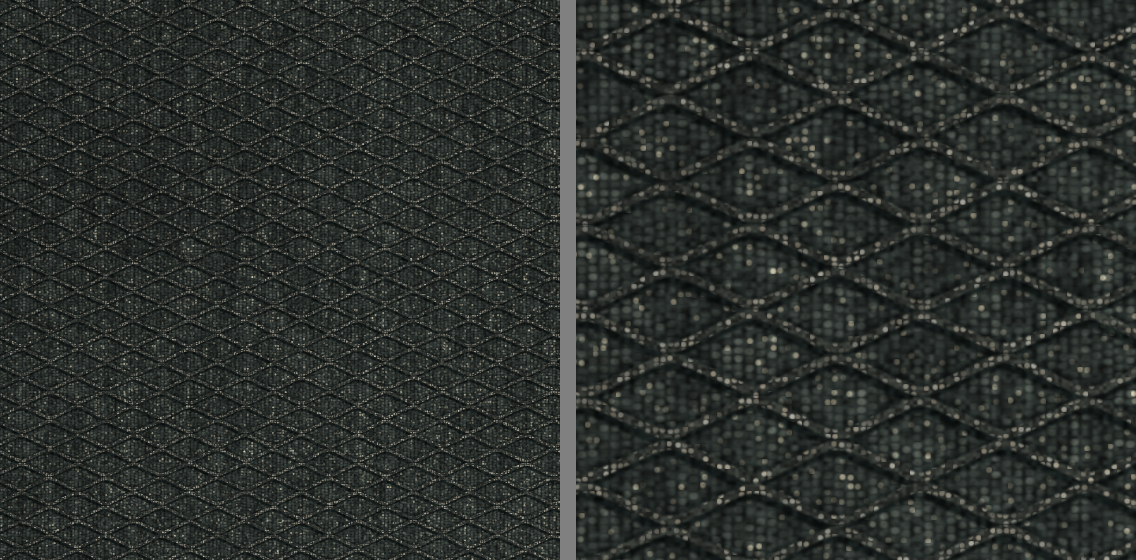
Left, the full canvas; right, a detail of the centre.
Give the GLSL for this texture, as a three.js fragment shader.

```glsl
// Dark woven cloth embossed with a net of flattened diamonds.
// Folding each cell into one quarter gives the distance to a rounded cord;
// grooves, stitch dots and hashed glints supply relief and wear.
#define REPEATS vec2(10.0, 19.5)
#define PHASE vec2(0.39, 0.40)
#define BEND 0.062
#define CORD_HALF 0.0028
#define GROOVE_HALF 0.0080
#define SHADOW_SHIFT vec2(0.0022, 0.0036)
#define STITCHES vec2(150.0, 200.0)
#define GRAIN 330.0
#define BEADS 235.0
#define CONTRAST 1.2
#define WOBBLE 0.0016

varying vec2 vUv;

const vec3 GROOVE_COLOR = vec3(0.072, 0.094, 0.090);
const vec3 CLOTH_COLOR = vec3(0.128, 0.148, 0.139);
const vec3 CORD_COLOR = vec3(0.205, 0.220, 0.203);
const vec3 GLINT_COLOR = vec3(0.660, 0.660, 0.620);
const vec3 TAN_COLOR = vec3(0.530, 0.475, 0.390);
const vec3 MIDDLE_COLOR = vec3(0.165, 0.185, 0.175);

float hash(vec2 p) {
  vec3 h = fract(p.xyx * 0.1031);
  h += dot(h, h.yzx + 33.33);
  return fract((h.x + h.y) * h.z);
}

float noise(vec2 p) {
  vec2 cell = floor(p);
  vec2 f = fract(p);
  f = f * f * (3.0 - 2.0 * f);
  float low = mix(hash(cell), hash(cell + vec2(1.0, 0.0)), f.x);
  float high = mix(hash(cell + vec2(0.0, 1.0)), hash(cell + 1.0), f.x);
  return mix(low, high, f.y);
}

// Distance to the cords, which bend flat where they meet
float netDistance(vec2 uv) {
  vec2 p = abs(fract(uv * REPEATS - PHASE + 0.5) - 0.5);
  float far = 0.5 - p.x;
  float startBend = length(vec2(p.x, BEND)) - p.x;
  float endBend = length(vec2(far, BEND)) - far;
  float curve = p.x + startBend - endBend;
  return abs(p.y - curve) * 0.89 / REPEATS.y;
}

// Jittered round points of varied brightness; density is the share of cells lit
float points(vec2 p, float density) {
  vec2 cell = floor(p);
  vec2 jitter = vec2(hash(cell + 23.0), hash(cell + 59.0)) - 0.5;
  float r = length(fract(p) - 0.5 - 0.35 * jitter);
  float lit = step(hash(cell + 97.0), density) * (0.35 + 0.65 * hash(cell + 131.0));
  return lit * (1.0 - smoothstep(0.18, 0.58, r));
}

// Rounded stitches in upright threads, staggered from column to column
float stitches(vec2 uv) {
  vec2 p = uv * STITCHES;
  p.y += hash(vec2(floor(p.x), 7.0));
  vec2 f = fract(p) - 0.5;
  float dotShape = 1.0 - smoothstep(0.15, 0.58, length(f * vec2(1.0, 0.85)));
  float strength = hash(floor(p) + 19.0);
  return dotShape * (0.25 + 0.75 * strength * strength);
}

void main() {
  vec2 uv = vUv;
  vec2 drift = vec2(noise(uv * 14.0), noise(uv * 14.0 + 41.0)) - 0.5;
  vec2 netUv = uv + WOBBLE * drift;

  // Cord, soft groove on both sides, deeper shadow on one side
  float d = netDistance(netUv);
  float cord = 1.0 - smoothstep(CORD_HALF * 0.45, CORD_HALF * 1.35, d);
  float groove = 1.0 - smoothstep(CORD_HALF, GROOVE_HALF, d);
  float shadowD = netDistance(netUv + SHADOW_SHIFT);
  float shadow = 1.0 - smoothstep(CORD_HALF * 0.6, CORD_HALF * 1.8, shadowD);

  // Cloth grain, faint upright streaks and scattered warm specks
  float grain = noise(uv * GRAIN);
  float fine = noise(uv * GRAIN * 1.37 + 73.0);
  float streak = noise(uv * vec2(STITCHES.x, 16.0) + 11.0);
  vec3 color = CLOTH_COLOR * (0.55 + 0.70 * grain + 0.22 * streak);
  color += vec3(0.165, 0.166, 0.150) * stitches(uv) * (0.35 + 0.9 * streak);
  float speck = points(uv * BEADS * 0.93 + 31.0, 0.13);
  color += TAN_COLOR * speck * (0.25 + 0.55 * streak);

  // Emboss the net, with small bright beads along the cord
  float dark = max(groove * 0.55, shadow * 0.85);
  color = mix(color, GROOVE_COLOR * (0.6 + 0.8 * grain), dark);
  float wear = 0.55 + 0.55 * noise(uv * 26.0 + 5.0);
  vec3 cordColor = CORD_COLOR * (0.55 + 0.65 * fine);
  vec3 beadColor = mix(GLINT_COLOR, TAN_COLOR, 0.7 * hash(floor(uv * BEADS) + 11.0));
  float bead = points(uv * BEADS, 0.55);
  cordColor = mix(cordColor, beadColor, min(bead * wear, 1.0));
  color = mix(color, cordColor, cord * 0.92);

  // Uneven light, a little brighter toward the lower right
  float light = 0.93 + 0.10 * uv.x - 0.08 * uv.y + 0.12 * noise(uv * 3.0 + 3.0);
  color = MIDDLE_COLOR + (color - MIDDLE_COLOR) * CONTRAST;
  gl_FragColor = vec4(max(color, 0.03) * light, 1.0);
}
```
